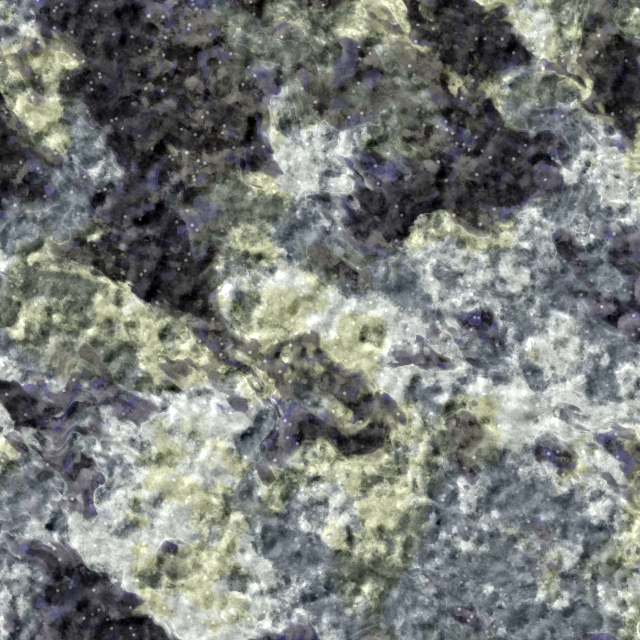
A WebGL 1 fragment shader for this texture:

```glsl
precision highp float;
uniform vec2 u_resolution;

vec2 hash2(vec2 c) {
  vec3 q = fract(c.xyx * vec3(0.1031, 0.1030, 0.0973));
  q += dot(q, q.yzx + 33.33);
  return fract((q.xx + q.yz) * q.zy);
}

// Cellular noise: blended cell tone, nearest distance, nearest cell tone
vec3 cells(vec2 p) {
  vec2 base = floor(p);
  float sum = 0.0, weight = 0.0, nearest = 9.0, id = 0.0;
  for (int y = -1; y <= 1; y++) {
    for (int x = -1; x <= 1; x++) {
      vec2 c = base + vec2(float(x), float(y));
      vec2 h = hash2(c);
      vec2 d = c + h - p;
      float tone = fract((h.x + h.y) * 7.0);
      float d2 = dot(d, d);
      float w = exp(-9.0 * d2);
      sum += w * tone;
      weight += w;
      if (d2 < nearest) { nearest = d2; id = tone; }
    }
  }
  return vec3(sum / weight, sqrt(nearest), id);
}

// Fractal sum of cells, centred on 0.5
float rubble(vec2 p) {
  float sum = 0.0, total = 0.0, amp = 1.0;
  for (int i = 0; i < 5; i++) {
    sum += amp * cells(p).x;
    total += amp;
    amp *= 0.62;
    p = p * 2.03 + vec2(17.3, 9.1);
  }
  return sum / total;
}

void main() {
  vec2 p = gl_FragCoord.xy / min(u_resolution.x, u_resolution.y);

  // Belt axes: x runs down to the right, y across it
  vec2 belt = vec2(0.78 * p.x - 0.63 * p.y, 0.63 * p.x + 0.78 * p.y);
  vec2 warp = vec2(cells(p * 9.0 + 40.0).x, cells(p * 9.0 + 70.0).x) - 0.5;
  vec2 bent = belt + 0.05 * warp;

  // Mineral fields
  float mass = rubble(bent * vec2(4.2, 6.0) + 31.0);
  mass += 0.025 * sin(9.0 * belt.y - 5.0) + 0.02 * sin(4.0 * p.x - 2.2);
  float film = rubble(bent * vec2(6.0, 8.0) + 83.0);
  float stain = rubble(p * 5.0 + 57.0);
  float grit = rubble(p * 28.0 + 11.0);
  float relief = grit - rubble(p * 28.0 + vec2(10.75, 11.3));
  float dark = smoothstep(0.46, 0.56, mass + 0.25 * (grit - 0.5));

  // Pale feldspar, from blue grey to chalk, with olive stains
  float chalk = smoothstep(0.37, 0.63, film + 0.45 * (grit - 0.5));
  vec3 pale = mix(vec3(0.42, 0.45, 0.48), vec3(0.77, 0.79, 0.77), chalk);
  float olive = smoothstep(0.46, 0.58, stain);
  pale *= mix(vec3(1.0), vec3(0.97, 0.96, 0.81), olive);

  // Cleavage ribs on some pale patches, and chalky rims by the dark grains
  float ribs = sin(230.0 * belt.x + 22.0 * warp.x + 12.0 * grit);
  float cleaved = smoothstep(0.5, 0.6, rubble(bent * vec2(4.0, 7.0) + 5.0));
  pale += 0.07 * ribs * cleaved;
  pale += 0.1 * (1.0 - smoothstep(0.0, 0.025, abs(mass - 0.45)));

  // Dark grains with violet facets and blackened hollows
  vec3 facet = cells(p * 62.0 + 3.0 * warp);
  vec3 ore = mix(vec3(0.16, 0.15, 0.18), vec3(0.38, 0.37, 0.41),
                 smoothstep(0.36, 0.64, grit));
  ore = mix(ore, vec3(0.31, 0.31, 0.48), 0.75 * smoothstep(0.7, 0.85, facet.x));
  ore *= mix(vec3(1.0), vec3(1.02, 1.03, 0.86), olive);
  float hollow = smoothstep(0.57, 0.66, mass + 0.3 * (film - 0.5));
  ore = mix(ore, vec3(0.13, 0.13, 0.14), 0.65 * hollow);

  // Raking light on the crumbled surface
  vec3 color = mix(pale, ore, dark);
  color += relief * mix(0.65, 0.4, dark);

  // Small bright glints
  vec3 speck = cells(p * 75.0 + 120.0);
  float glint = smoothstep(0.3, 0.08, speck.y) * smoothstep(0.86, 0.92, speck.z);
  color += glint * vec3(0.36, 0.36, 0.38) * mix(0.5, 0.9, dark);

  gl_FragColor = vec4(clamp(color, 0.0, 1.0), 1.0);
}
```
